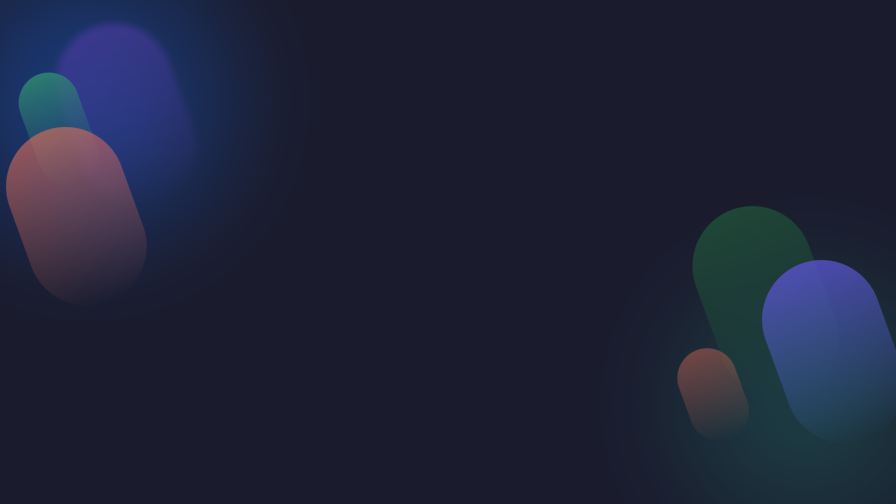
This background is drawn by a Shadertoy shader. Its source:

```glsl
const vec3 NIGHT  = vec3(0.102, 0.110, 0.180);
const vec3 AZURE  = vec3(0.102, 0.225, 0.465);
const vec3 TEAL   = vec3(0.110, 0.228, 0.258);
const vec3 CORAL  = vec3(0.910, 0.440, 0.350);
const vec3 VIOLET = vec3(0.340, 0.315, 0.780);
const vec3 SKY    = vec3(0.270, 0.430, 0.760);
const vec3 PLUM   = vec3(0.310, 0.230, 0.640);
const vec3 MINT   = vec3(0.190, 0.560, 0.440);
const vec3 LAGOON = vec3(0.170, 0.390, 0.480);
const vec3 FOREST = vec3(0.125, 0.330, 0.225);

// All pills lean along the same direction, from top to bottom.
const vec2 AXIS = vec2(0.342, -0.940);

float glow(vec2 p, vec2 center, float radius) {
    return smoothstep(0.0, 1.0, 1.0 - length(p - center) / radius);
}

float capsuleDistance(vec2 p, float radius, float span) {
    return length(p - AXIS * clamp(dot(p, AXIS), 0.0, span)) - radius;
}

// Tilted pill whose tint shifts and whose opacity fades out along its axis.
vec3 pill(vec3 under, vec2 p, vec2 head, float radius, float span,
          float blur, vec3 topTint, vec3 endTint, float opacity) {
    vec2 q = p - head;
    float along = clamp((dot(q, AXIS) + radius) / (span + 2.0 * radius), 0.0, 1.0);
    float mask = 1.0 - smoothstep(-blur, blur, capsuleDistance(q, radius, span));
    return mix(under, mix(topTint, endTint, along), mask * opacity * (1.0 - along));
}

void mainImage(out vec4 fragColor, in vec2 fragCoord) {
    vec2 p = fragCoord / iResolution.y;
    p.x *= 16.0 / 9.0 * iResolution.y / iResolution.x;
    float edge = 0.8 / iResolution.y;

    // Corner glows
    vec3 color = mix(NIGHT, AZURE, glow(p, vec2(0.178, 0.800), 0.46));
    color = mix(color, TEAL, glow(p, vec2(1.600, 0.200), 0.44));

    // Upper left group
    color = pill(color, p, vec2(0.227, 0.838), 0.115, 0.140, 0.014, PLUM, PLUM, 0.62);
    color = pill(color, p, vec2(0.097, 0.796), 0.060, 0.110, edge, MINT, LAGOON, 0.80);
    color = pill(color, p, vec2(0.130, 0.630), 0.118, 0.126, edge, CORAL, CORAL, 0.60);

    // Lower right group
    color = pill(color, p, vec2(1.493, 0.472), 0.119, 0.150, edge, FOREST, FOREST, 0.78);
    color = pill(color, p, vec2(1.630, 0.366), 0.118, 0.135, edge, VIOLET, SKY, 0.85);
    color = pill(color, p, vec2(1.403, 0.250), 0.059, 0.070, edge, CORAL, CORAL, 0.42);

    fragColor = vec4(color, 1.0);
}
```
